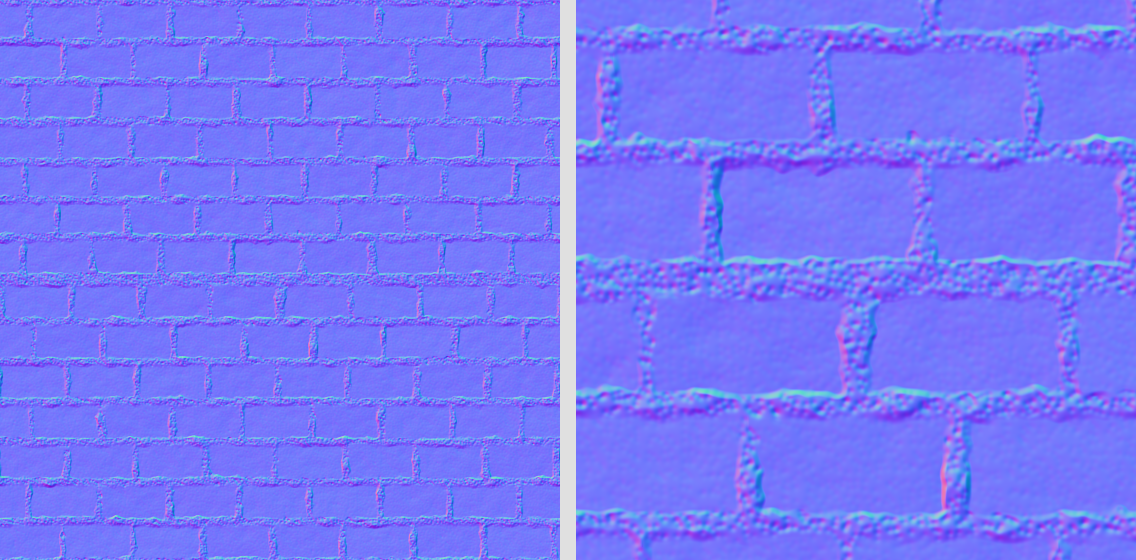
Left, the full canvas; right, a detail of the centre.
Give the GLSL for this texture map, as a WebGL 1 fragment shader.

```glsl
precision highp float;
// Tangent-space normal map of a worn brick wall in running bond with rough mortar.

#define GRID vec2(8.0, 14.0)          // bricks across, courses down
#define BRICK_HALF vec2(0.0572, 0.0284)
#define CORNER 0.004
#define BEVEL 0.0023
#define TOP_BEVEL 0.0062              // mortar ramps up to the top of each brick
#define RELIEF 0.0017                 // depth of the mortar below the faces
#define MORTAR_GRAIN 0.0009
#define BRICK_GRAIN 0.00013
#define EDGE_WEAR 0.0021
#define TILT vec2(0.03, 0.055)        // lean of individual bricks
#define FLAT_COLOUR vec3(0.459, 0.465, 0.99)
#define STEP 0.0014                   // spacing of the slope samples

uniform vec2 u_resolution;

const float TAU = 6.2831853;

vec2 hash2(vec2 p) {
  vec2 s = vec2(dot(p, vec2(127.1, 311.7)), dot(p, vec2(269.5, 183.3)));
  return fract(sin(s) * 43758.54);
}

// Soft cellular noise: one round bump per cell, wrapping every n cells, mean 0.45.
float bumps(vec2 p, float n) {
  vec2 cell = floor(p * n);
  vec2 local = p * n - cell;
  float sum = 0.0;
  for (int j = -1; j <= 1; j++) {
    for (int i = -1; i <= 1; i++) {
      vec2 o = vec2(float(i), float(j));
      vec2 d = o + hash2(mod(cell + o, n) + n) - local;
      sum += exp(-7.0 * dot(d, d));
    }
  }
  return sum;
}

// Slow bends that make the courses uneven, with a lift above mid-wall.
vec2 uneven(vec2 p) {
  float a = TAU * p.x;
  float b = TAU * p.y;
  float lift = (p.y - 0.57) / 0.08;
  vec2 low = vec2(sin(3.0 * b + 2.0 * a), sin(3.0 * a + 4.0 * b));
  vec2 high = vec2(sin(11.0 * b + 5.0 * a), sin(13.0 * a - 7.0 * b));
  return 0.0007 * low + 0.0003 * high + vec2(0.0, 0.003 - 0.008 * exp(-lift * lift));
}

float roundedBox(vec2 p, vec2 halfSize) {
  vec2 q = abs(p) - halfSize + CORNER;
  return length(max(q, 0.0)) + min(max(q.x, q.y), 0.0) - CORNER;
}

float wallHeight(vec2 uv) {
  vec2 p = uv + uneven(uv);
  float lumps = bumps(uv, 34.0);
  float grit = bumps(uv, 90.0);
  float sand = bumps(uv, 190.0);

  // Running bond: half a brick per course, drifting left within each half wall.
  float course = mod(floor(p.y * GRID.y), GRID.y);
  float fromTop = GRID.y - 1.0 - course;
  float slide = 0.42 + 0.5 * mod(fromTop, 2.0);
  slide += 0.09 * step(7.0, fromTop) - 0.017 * mod(fromTop, 7.0);
  vec2 g = p * GRID - vec2(slide, 0.0);
  vec2 id = vec2(mod(floor(g.x), GRID.x), course);
  vec2 jitter = hash2(id + 17.0) - 0.5;
  vec2 lean = hash2(id + 43.0) - 0.5;
  vec2 local = (fract(g) - 0.5) / GRID + jitter * vec2(0.004, 0.0016);

  // Brick outline, nibbled at the edges, with one wide bed joint mid-wall.
  float d = roundedBox(local, BRICK_HALF + lean.yx * vec2(0.002, 0.0012));
  d += EDGE_WEAR * (grit + lumps - 0.9);
  float bed = (p.y - 0.5) / 0.016;
  d += 0.005 * exp(-bed * bed);
  float outer = mix(BEVEL, TOP_BEVEL, smoothstep(0.012, 0.028, local.y));
  float face = 1.0 - smoothstep(-BEVEL, outer, d);

  // Leaning, slightly dented faces; a few bricks stand proud of the rest.
  float proud = step(0.97, hash2(id + 71.0).x);
  float h = face * (0.7 * RELIEF * proud + dot(local, lean * TILT) + 0.0005 * lumps);

  // Mortar of uneven depth, so the edges come and go, then grain over all.
  h -= (1.0 - face) * RELIEF * (0.55 + lumps);
  h += mix(MORTAR_GRAIN, BRICK_GRAIN, face) * (sand + 0.9 * grit);
  return h;
}

void main() {
  vec2 uv = gl_FragCoord.xy / u_resolution;
  vec2 e = vec2(STEP, 0.0);

  // Red rises to the right and green rises downward.
  float h = wallHeight(uv);
  vec2 slope = vec2(h - wallHeight(uv + e), wallHeight(uv + e.yx) - h) / STEP;
  vec3 n = normalize(vec3(slope, 1.0));

  vec3 colour = FLAT_COLOUR + 0.5 * vec3(n.xy, n.z - 1.0);
  gl_FragColor = vec4(clamp(colour, 0.0, 1.0), 1.0);
}
```
